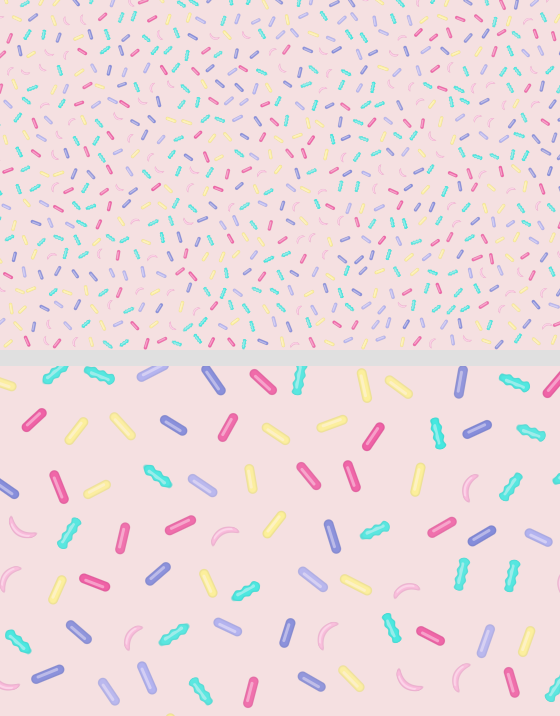
Top, the full canvas; bottom, a detail of the centre.
A WebGL 1 fragment shader for this pattern:

```glsl
precision highp float;
// Candy sprinkles scattered over a pale blush ground.
// Each cell of a staggered, jittered grid holds one tilted capsule; its kind
// sets the colour, the thickness, the bend and the beading of the rim.

uniform vec2 u_resolution;

#define ROWS 20.6          // grid cells over the canvas height
#define JITTER 0.38        // total wander of a sprinkle inside its cell
#define HALF_LENGTH 0.225  // straight half length, in cells
#define RADIUS 0.096       // capsule radius, in cells
#define GLOSS 0.42         // strength of the light streak
#define BEADS 34.0         // frequency of the beaded rim
#define GROUND vec3(0.96, 0.878, 0.882)

float hash(vec2 p) {
  p = fract(p * vec2(0.1031, 0.1137));
  p += dot(p, p.yx + 33.33);
  return fract((p.x + p.y) * p.x * 17.31);
}

// Colour of a sprinkle by a random value in 0..1
vec3 candyColor(float kind) {
  if (kind < 0.25) return vec3(0.27, 0.91, 0.88);  // aqua
  if (kind < 0.39) return vec3(0.52, 0.55, 0.86);  // periwinkle
  if (kind < 0.54) return vec3(0.70, 0.70, 0.94);  // lavender
  if (kind < 0.70) return vec3(0.94, 0.38, 0.65);  // hot pink
  if (kind < 0.85) return vec3(0.99, 0.94, 0.60);  // lemon
  return vec3(0.98, 0.73, 0.86);                   // pale pink
}

// Distance to a capsule lying along the x axis
float capsule(vec2 p, float halfLength, float radius) {
  p.x -= clamp(p.x, -halfLength, halfLength);
  return length(p) - radius;
}

// Lays the sprinkle of one cell over the colour below; p is relative to it
vec3 addSprinkle(vec3 below, vec2 p, vec2 cell, float pixel) {
  float kind = hash(cell + 71.3);
  float lean = hash(cell + 13.7);
  float side = hash(cell + 157.9) < 0.5 ? -1.0 : 1.0;
  float angle = side * mix(0.33, 1.42, lean);
  float c = cos(angle);
  float s = sin(angle);
  vec2 q = vec2(c * p.x + s * p.y, c * p.y - s * p.x);

  float beaded = 1.0 - step(0.25, kind);
  float thin = step(0.85, kind);
  q.y += thin * side * (1.6 * q.x * q.x - 0.04);
  float radius = RADIUS * (1.0 - 0.3 * thin);
  radius += beaded * 0.016 * sin(BEADS * q.x + 6.28 * lean);
  float halfLength = HALF_LENGTH * mix(0.88, 1.12, hash(cell + 211.1));

  // Body with a pale streak above its axis and a deeper rim
  float d = capsule(q, halfLength, radius);
  float streak = capsule(q - vec2(0.0, 0.22 * radius * side),
                         halfLength * 0.8, radius * 0.25);
  float shine = 1.0 - smoothstep(-0.4 * pixel, 0.9 * pixel, streak);
  vec3 color = candyColor(kind);
  color *= 1.0 - 0.07 * smoothstep(-0.05, 0.0, d);
  color = mix(color, vec3(1.0, 0.96, 0.98), GLOSS * shine);

  float cover = 1.0 - smoothstep(-0.75 * pixel, 0.75 * pixel, d);
  float opacity = mix(0.86, 1.0, hash(cell + 307.7));
  return mix(below, color, cover * opacity);
}

void main() {
  vec2 uv = gl_FragCoord.xy * ROWS / u_resolution.y;
  float pixel = ROWS / u_resolution.y;
  vec3 color = GROUND;

  // Visit the cells around this point, shifting every other row by half
  for (int j = -1; j <= 1; j++) {
    float row = floor(uv.y) + float(j);
    float shift = 0.5 * mod(row, 2.0);
    for (int i = -1; i <= 1; i++) {
      vec2 cell = vec2(floor(uv.x - shift) + float(i), row);
      vec2 wander = vec2(hash(cell + 401.3), hash(cell + 523.9)) - 0.5;
      vec2 center = cell + vec2(shift + 0.5, 0.5) + JITTER * wander;
      color = addSprinkle(color, uv - center, cell, pixel);
    }
  }
  gl_FragColor = vec4(color, 1.0);
}
```
